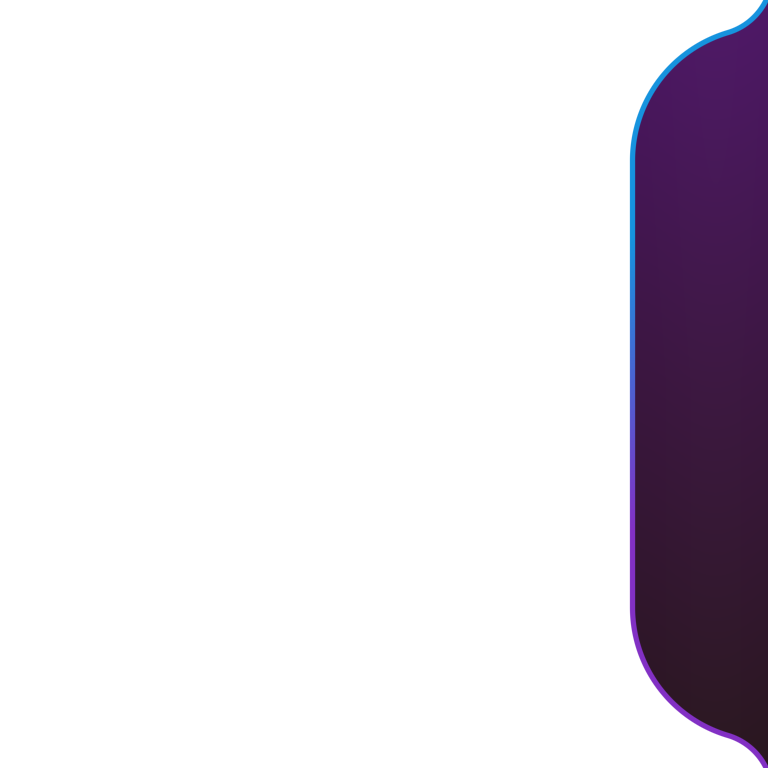
This background is drawn by a Shadertoy shader. Its source:

```glsl
const vec3 PAGE_WHITE = vec3(1.0);
const vec3 FILL_TOP = vec3(0.305, 0.092, 0.405);
const vec3 FILL_MIDDLE = vec3(0.232, 0.088, 0.250);
const vec3 FILL_BOTTOM = vec3(0.160, 0.088, 0.118);
const vec3 STROKE_BLUE = vec3(0.085, 0.575, 0.870);
const vec3 STROKE_PURPLE = vec3(0.510, 0.190, 0.770);

const vec2 CORNER_CENTER = vec2(0.9974, 0.2910); // y measured from mid-height
const float CORNER_RADIUS = 0.1738;
const float FILLET_RADIUS = 0.0807;
const vec2 JOINT_NORMAL = vec2(-0.285, 0.9585);
const float STROKE_HALF_WIDTH = 0.0034;
const float STROKE_BLEND_LOW = 0.31;
const float STROKE_BLEND_HIGH = 0.69;
const float SHEEN_X = 0.932;
const float SHEEN_WIDTH = 0.08;
const float SHEEN_STRENGTH = 0.012;

// Signed distance to the panel: round corners flowing into concave fillets
float panelDistance(vec2 uv) {
    vec2 q = vec2(uv.x, abs(uv.y - 0.5)) - CORNER_CENTER;
    vec2 jointTangent = vec2(JOINT_NORMAL.y, -JOINT_NORMAL.x);
    vec2 filletCenter = JOINT_NORMAL * (CORNER_RADIUS + FILLET_RADIUS);
    float corner = length(vec2(q.x, max(q.y, 0.0))) - CORNER_RADIUS;
    float fillet = FILLET_RADIUS - length(q - filletCenter);
    return dot(q, jointTangent) > 0.0 ? fillet : corner;
}

// Vertical three-stop gradient with a faint central sheen
vec3 panelFill(vec2 uv) {
    vec3 color = mix(FILL_BOTTOM, FILL_MIDDLE, clamp(uv.y * 2.0, 0.0, 1.0));
    color = mix(color, FILL_TOP, clamp(uv.y * 2.0 - 1.0, 0.0, 1.0));
    float offset = (uv.x - SHEEN_X) / SHEEN_WIDTH;
    return color + SHEEN_STRENGTH * (exp(-offset * offset) - 0.5);
}

void mainImage(out vec4 fragColor, in vec2 fragCoord) {
    vec2 uv = fragCoord / iResolution.xy;
    float softness = 0.75 / min(iResolution.x, iResolution.y);
    float d = panelDistance(uv);

    // Panel interior
    float inside = 1.0 - smoothstep(-softness, softness, d);
    vec3 color = mix(PAGE_WHITE, panelFill(uv), inside);

    // Gradient outline
    float blend = clamp((uv.y - STROKE_BLEND_LOW) / (STROKE_BLEND_HIGH - STROKE_BLEND_LOW), 0.0, 1.0);
    vec3 strokeColor = mix(STROKE_PURPLE, STROKE_BLUE, blend);
    float stroke = 1.0 - smoothstep(-softness, softness, abs(d) - STROKE_HALF_WIDTH);
    color = mix(color, strokeColor, stroke);

    fragColor = vec4(color, 1.0);
}
```
